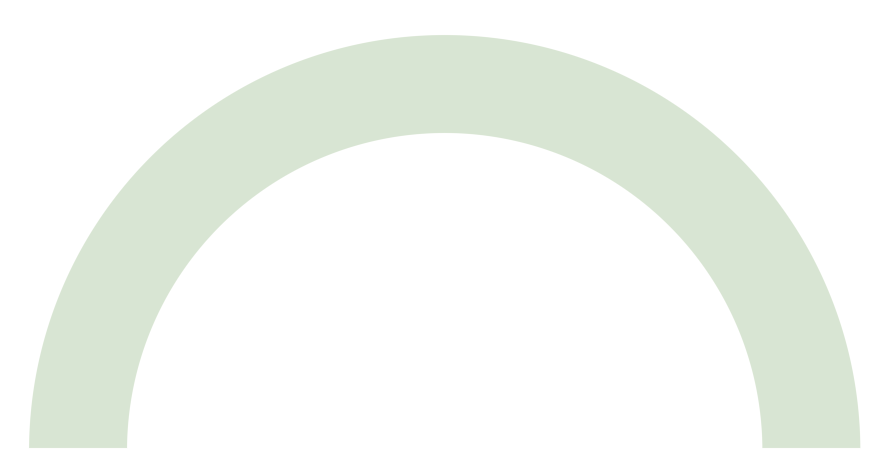
Give the GLSL for this background, as a WebGL 2 fragment shader.

```glsl
#version 300 es
precision highp float;

uniform vec2 u_resolution;
out vec4 fragColor;

// Signed distance to a ring centred on the origin
float ringDistance(vec2 p, float radius, float halfWidth) {
    return abs(length(p) - radius) - halfWidth;
}

void main() {
    // Canvas height is one unit, x is measured from the middle
    vec2 p = (gl_FragCoord.xy - vec2(0.5 * u_resolution.x, 0.0)) / u_resolution.y;
    float softness = 0.7 / u_resolution.y;

    // Broad arch, cut flat at its feet
    float ring = ringDistance(p - vec2(-0.0069, 0.0532), 0.7703, 0.1029);
    float arch = max(ring, 0.0588 - p.y);
    float coverage = 1.0 - smoothstep(-softness, softness, arch);

    vec3 paleSage = vec3(0.848, 0.898, 0.826);
    fragColor = vec4(mix(vec3(1.0), paleSage, coverage), 1.0);
}
```
